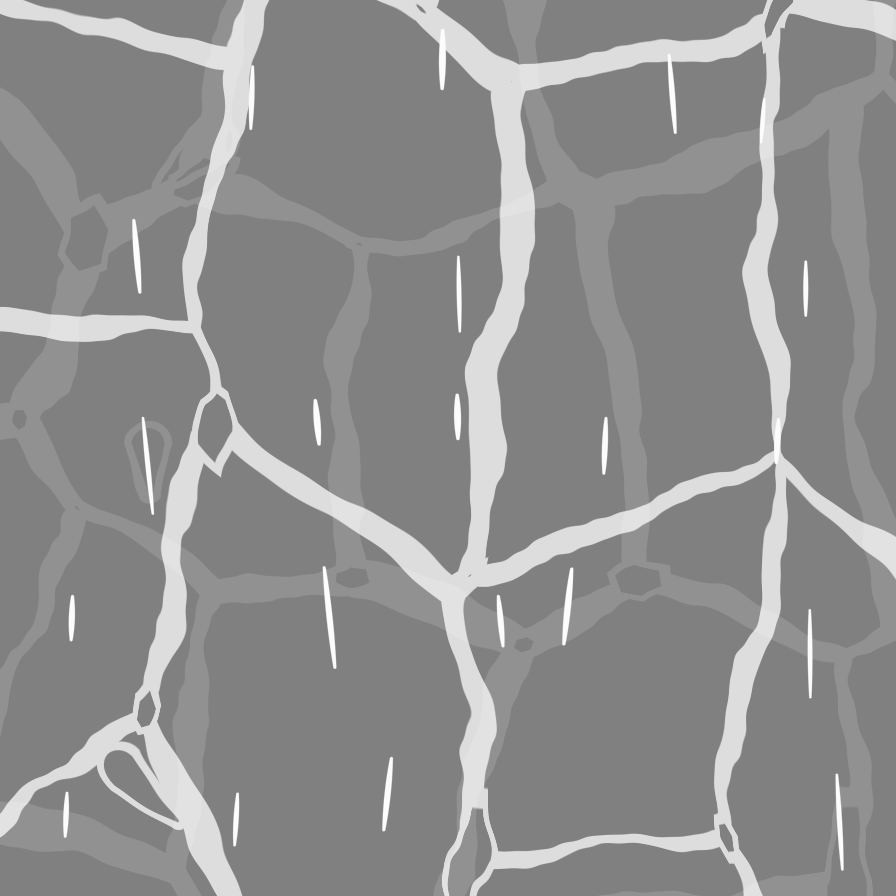
Reproduce this texture procedurally as a Shadertoy shader.

```glsl
// Two layers of wavy grey veins with looped junctions, under short white dashes.

const vec3 GROUND = vec3(0.50);
const vec3 DIM_VEIN = vec3(0.57);
const vec3 LIGHT_VEIN = vec3(0.868);
const vec3 LIGHT_OVER_DIM = vec3(0.888);
const vec3 DASH = vec3(0.99);

const vec2 DIM_CELLS = vec2(3.1, 2.8);     // cells across the canvas
const vec2 LIGHT_CELLS = vec2(3.5, 2.1);
const float DIM_WIDTH = 0.0155;            // mean half width of a vein
const float LIGHT_WIDTH = 0.0130;
const float JITTER = 0.84;
const float LOOP_RADIUS = 0.023;
const float LOOP_RIM = 0.010;
const float DASH_GRID = 5.0;
const float DASH_CHANCE = 0.8;
const float DASH_WIDTH = 0.0034;
const float DROP_GRID = 3.0;
const float DROP_CHANCE = 0.17;

vec2 hash2(vec2 p) {
    vec3 h = fract(vec3(p.xyx) * vec3(0.1031, 0.1030, 0.0973));
    h += dot(h, h.yzx + 33.33);
    return fract((h.xx + h.yz) * h.zy);
}

// Layered sines, roughly -1 to 1
float waves(vec2 p) {
    return 0.5 * sin(p.x + 1.7 * sin(p.y * 0.8))
         + 0.3 * sin(p.y * 1.9 - p.x * 0.7 + 1.3)
         + 0.2 * sin(p.x * 3.7 + p.y * 3.1 + 4.0);
}

vec2 warp(vec2 p, float seed) {
    vec2 broad = vec2(waves(p * 13.0 + seed), waves(p.yx * 11.0 + seed + 5.0));
    vec2 fine = vec2(waves(p * 47.0 + seed), waves(p.yx * 43.0 - seed));
    return p + 0.019 * broad + 0.0028 * fine;
}

vec2 site(vec2 cell, float seed) {
    return cell + 0.5 + JITTER * (hash2(cell + seed) - 0.5);
}

// Cellular network: x is the distance to an edge, y to a junction
vec2 network(vec2 p, vec2 cells, float seed) {
    vec2 q = p * cells, base = floor(q), nearest = vec2(0.0);
    vec3 ranked = vec3(9.0);
    for (int y = -2; y <= 2; y++)
    for (int x = -2; x <= 2; x++) {
        vec2 toSite = site(base + vec2(x, y), seed) - q;
        float d = length(toSite);
        if (d < ranked.x) { ranked = vec3(d, ranked.xy); nearest = toSite; }
        else if (d < ranked.y) ranked = vec3(ranked.x, d, ranked.y);
        else if (d < ranked.z) ranked.z = d;
    }
    float edge = 9.0;
    for (int y = -2; y <= 2; y++)
    for (int x = -2; x <= 2; x++) {
        vec2 toSite = site(base + vec2(x, y), seed) - q;
        vec2 across = toSite - nearest;
        if (dot(across, across) > 1e-5)
            edge = min(edge, 0.5 * dot(toSite + nearest, across) / length(across * cells));
    }
    float junction = (ranked.z - ranked.x) / (1.5 * sqrt(cells.x * cells.y));
    return vec2(edge, junction);
}

// Loose teardrop outlines
float drops(vec2 p, float seed) {
    vec2 cell = floor(p * DROP_GRID);
    vec2 pick = hash2(cell + seed + 71.0), place = hash2(cell + seed + 19.0);
    if (pick.x > DROP_CHANCE) return 1.0;
    vec2 local = (fract(p * DROP_GRID) - 0.5 - 0.3 * (place - 0.5)) / DROP_GRID;
    float angle = 2.4 * (pick.y - 0.5);
    vec2 axis = vec2(sin(angle), cos(angle));
    float along = clamp(dot(local, axis) / 0.07 + 0.5, 0.0, 1.0);
    float body = length(local - axis * 0.07 * (along - 0.5)) - mix(0.006, 0.026, along);
    return abs(body) - 0.0045;
}

float veins(vec2 p, vec2 cells, float width, float seed) {
    vec2 w = warp(p, seed);
    vec2 net = network(w, cells, seed);
    float halfWidth = width * (1.0 + 0.65 * waves(p * 9.0 + seed * 2.0)
                                   + 0.14 * waves(p * 55.0 + seed));
    float radius = LOOP_RADIUS * (0.25 + 1.3 * waves(p * 6.0 - seed));
    float shape = min(net.x - halfWidth, net.y - radius - LOOP_RIM);
    if (radius > 0.0) shape = max(shape, radius - net.y);
    return min(shape, drops(w, seed));
}

// Near-vertical strokes with tapered ends
float dashes(vec2 p) {
    vec2 cell = floor(p * DASH_GRID);
    vec2 pick = hash2(cell + 137.0), place = hash2(cell + 211.0);
    if (pick.x > DASH_CHANCE) return 1.0;
    vec2 local = (fract(p * DASH_GRID) - 0.5 - vec2(0.7, 0.35) * (place - 0.5)) / DASH_GRID;
    float halfLength = mix(0.024, 0.056, pick.y * pick.y);
    local.x += local.y * 0.22 * (place.x - 0.5);
    float t = clamp(local.y / halfLength, -1.0, 1.0);
    float thickness = DASH_WIDTH * mix(0.75, 1.15, place.y) * (1.0 - 0.5 * t * t);
    return length(local - vec2(0.0, t * halfLength)) - thickness;
}

float cover(float d) {
    float pixel = 0.8 / iResolution.y;
    return 1.0 - smoothstep(-pixel, pixel, d);
}

void mainImage(out vec4 fragColor, in vec2 fragCoord) {
    vec2 p = fragCoord / iResolution.y;
    float dim = cover(veins(p, DIM_CELLS, DIM_WIDTH, 23.0));
    float light = cover(veins(p, LIGHT_CELLS, LIGHT_WIDTH, 8.0));
    vec3 color = mix(GROUND, DIM_VEIN, dim);
    color = mix(color, mix(LIGHT_VEIN, LIGHT_OVER_DIM, dim), light);
    color = mix(color, DASH, cover(dashes(p)));
    fragColor = vec4(color, 1.0);
}
```
